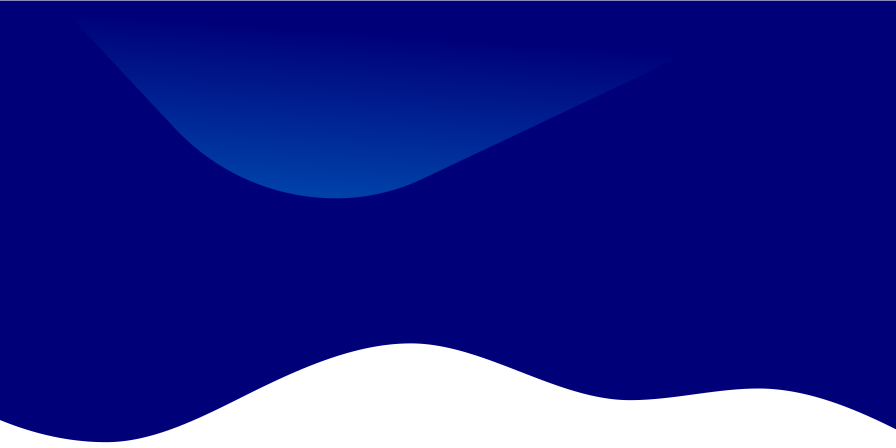
Write a Shadertoy shader that draws this background.

```glsl
// Navy backdrop with a fading blue rounded wedge above a white wavy floor.

const vec3 NAVY = vec3(0.0, 0.0, 0.475);
const vec3 AZURE = vec3(0.0, 0.26, 0.665);
const vec3 WHITE = vec3(1.0);

// Antialiased coverage of the region where d is positive
float coverage(float d) {
    float width = length(vec2(dFdx(d), dFdy(d)));
    return clamp(0.5 + d / max(width, 1e-5), 0.0, 1.0);
}

// Cubic through knots a and b, each given as (x, height, slope)
float hermite(vec3 a, vec3 b, float x) {
    float span = b.x - a.x;
    float t = (x - a.x) / span;
    float s = 1.0 - t;
    return mix(a.y, b.y, t * t * (3.0 - 2.0 * t))
         + span * t * s * (a.z * s - b.z * t);
}

// Height of the wavy floor
float waveHeight(float x) {
    vec3 knots[7] = vec3[7](
        vec3(0.000, 0.0625, -0.41), vec3(0.237, 0.0130, 0.0),
        vec3(0.547, 0.1170, 0.50), vec3(0.917, 0.2335, 0.0),
        vec3(1.406, 0.1068, 0.0), vec3(1.693, 0.1328, 0.0),
        vec3(2.000, 0.0417, -0.50));
    float height = 0.0;
    for (int i = 0; i < 6; i++) {
        if (x >= knots[i].x) height = hermite(knots[i], knots[i + 1], x);
    }
    return height;
}

// Circular arc of given radius that continues as its tangent line past angle
float arcThenLine(float dx, float radius, float angle) {
    float reach = min(dx, radius * sin(angle));
    float arc = radius - sqrt(radius * radius - reach * reach);
    return arc + (dx - reach) * tan(angle);
}

// Lower outline of the rounded wedge, with its lowest point at base
float wedgeHeight(float x, vec2 base) {
    float dx = x - base.x;
    return base.y + (dx < 0.0 ? arcThenLine(-dx, 0.492, 0.819)
                              : arcThenLine(dx, 0.4505, 0.4416));
}

void mainImage(out vec4 fragColor, in vec2 fragCoord) {
    vec2 p = fragCoord / iResolution.xy * vec2(2.0, 1.0);

    // Wedge brightens downward from a slightly tilted fade line
    float fadeLine = 0.974 - 0.068 * (p.x - 0.156);
    float glow = clamp((fadeLine - p.y) / 0.376, 0.0, 1.0);
    float wedge = coverage(p.y - wedgeHeight(p.x, vec2(0.75, 0.5573)));
    vec3 color = mix(NAVY, AZURE, glow * wedge);

    // White floor and hairline along the top
    color = mix(color, WHITE, coverage(waveHeight(p.x) - p.y));
    color = mix(color, WHITE, coverage(p.y - 0.9988));

    fragColor = vec4(color, 1.0);
}
```
